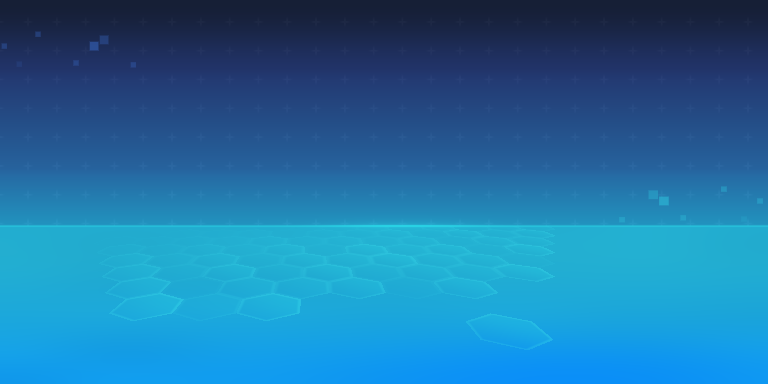
Write a Shadertoy shader that draws this background.

```glsl
// Night-blue sky over a glowing cyan floor with hexagon tiles and drifting squares.

#define HORIZON 0.4115
#define VANISH_Y 0.643
#define VANISH_X 0.819
#define TILE_WIDTH 0.361
#define ROW_DEPTH 0.284
#define NEAR_DEPTH 2.273
#define TILE_SHIFT 0.73
#define STRAY_TILE vec2(3.5, -1.0)
#define GRID_STEP 0.075
#define GLOW_X 1.05

const vec2 HEX = vec2(1.0, 1.7320508);
const vec3 CYAN = vec3(0.16, 0.83, 0.90);

float hash(vec2 p) {
    vec3 q = fract(vec3(p.xyx) * 0.1031);
    q += dot(q, q.yzx + 33.33);
    return fract((q.x + q.y) * q.z);
}

float noise(vec2 p) {
    vec2 i = floor(p), f = fract(p);
    f *= f * (3.0 - 2.0 * f);
    return mix(mix(hash(i), hash(i + vec2(1, 0)), f.x),
               mix(hash(i + vec2(0, 1)), hash(i + 1.0), f.x), f.y);
}

// Gradient from dark top to teal horizon, with a faint dotted grid
vec3 sky(vec2 p, float px) {
    float t = 1.0 - p.y;
    vec3 c = mix(vec3(0.085, 0.12, 0.21), vec3(0.135, 0.21, 0.43), smoothstep(0.0, 0.22, t));
    c = mix(c, vec3(0.15, 0.40, 0.63), clamp((t - 0.18) / 0.28, 0.0, 1.0));
    c = mix(c, vec3(0.13, 0.58, 0.75), clamp((t - 0.44) / 0.15, 0.0, 1.0));
    vec2 g = p - vec2(0.748, 0.643);
    g = abs(g - GRID_STEP * round(g / GRID_STEP));
    float cross_ = (1.0 - smoothstep(0.001, 0.001 + px, min(g.x, g.y)))
                 * (1.0 - smoothstep(0.004, 0.016, max(g.x, g.y)));
    return c + 0.022 * cross_;
}

// Teal to azure, with soft streaks and a blue pool at the bottom
vec3 ground(vec2 p) {
    float t = 1.0 - p.y / HORIZON;
    vec3 c = mix(vec3(0.135, 0.68, 0.815), vec3(0.105, 0.645, 0.85), smoothstep(0.15, 0.65, t));
    c = mix(c, vec3(0.065, 0.61, 0.93), smoothstep(0.5, 1.0, t));
    c += vec3(0.01, 0.03, 0.02) * (noise(p * vec2(3.0, 11.0)) - 0.5);
    vec2 pool = (p - vec2(1.46, 0.0)) / vec2(0.55, 0.10);
    return mix(c, vec3(0.035, 0.55, 0.98), 0.85 * exp(-dot(pool, pool)));
}

// Perspective hexagons: x = fill amount, y = outline amount
vec2 tiles(vec2 p) {
    float s = VANISH_Y - min(p.y, HORIZON);
    vec2 q = vec2((p.x - VANISH_X) / (TILE_WIDTH * s) + TILE_SHIFT,
                  (1.0 / s - NEAR_DEPTH) / ROW_DEPTH * 0.5 * HEX.y);
    vec2 a = q - HEX * round(q / HEX);
    vec2 b = q - HEX * (round(q / HEX - 0.5) + 0.5);
    vec2 l = dot(a, a) < dot(b, b) ? a : b;
    float edge = 0.5 - max(abs(l.x), dot(abs(l), 0.5 * HEX));
    vec2 cell = vec2(q.x - l.x, round((q.y - l.y) / (0.5 * HEX.y)));
    cell.x = round(cell.x * 2.0) * 0.5;

    // Tilted band that holds the cluster, tested at the tile centre
    float cs = 1.0 / (cell.y * ROW_DEPTH + NEAR_DEPTH);
    vec2 mid = vec2(VANISH_X + (cell.x - TILE_SHIFT) * TILE_WIDTH * cs, VANISH_Y - cs);
    float side = mid.x - 0.833;
    float rise = mid.y - 0.268 - 0.1 * side;
    float inside = step(abs(side), 0.56) * step(-0.061, rise)
                 * (1.0 - smoothstep(0.04, 0.18, rise));
    float stray = step(distance(cell, STRAY_TILE), 0.1);

    // Every second tile along a diagonal is lit; the rest vary
    float lit = 1.0 - mod(round(cell.x - 1.5 * cell.y), 2.0);
    float r = hash(cell * 2.0 + 40.0);
    float power = max(inside * mix(0.15 + 0.5 * r, 0.6 + 0.4 * r, lit), 0.8 * stray);
    float aa = max(fwidth(q.x), fwidth(q.y));
    float line = 1.0 - smoothstep(0.015, 0.03 + aa, edge);
    float shade = smoothstep(-0.9, 0.7, l.x + l.y);
    return power * vec2(smoothstep(0.0, aa, edge) * shade, line * (0.6 + 0.4 * shade));
}

// Coverage of one group of squares around its largest one
float squares(vec2 p, float px) {
    vec2 spots[7] = vec2[7](vec2(0), vec2(0.026, 0.016), vec2(-0.146, 0.031),
        vec2(0.102, -0.049), vec2(-0.047, -0.044), vec2(-0.195, -0.047), vec2(-0.234, 0));
    float cover = 0.0;
    for (int i = 0; i < 7; i++) {
        vec2 d = abs(p - spots[i]);
        float size = i < 2 ? 0.0115 : 0.0068;
        float alpha = i == 0 ? 1.0 : i == 5 ? 0.3 : 0.65;
        float box = 1.0 - smoothstep(-0.5 * px, 0.5 * px, max(d.x, d.y) - size);
        cover = max(cover, alpha * box);
    }
    return cover;
}

void mainImage(out vec4 fragColor, in vec2 fragCoord) {
    float px = 1.0 / iResolution.y;
    vec2 p = (fragCoord - vec2(0.5 * iResolution.x, 0.0)) * px + vec2(1.0, 0.0);
    float below = 1.0 - smoothstep(-0.5 * px, 0.5 * px, p.y - HORIZON);

    vec3 color = mix(sky(p, px), ground(p), below);
    vec2 hex = tiles(p) * below;
    color = mix(color, CYAN, 0.30 * hex.x);
    color = mix(color, vec3(0.22, 0.86, 0.92), 0.45 * hex.y);

    // Horizon line, brightest at its centre
    float h = abs(p.y - HORIZON), gx = (p.x - GLOW_X) / 0.20;
    float core = exp(-gx * gx);
    color = mix(color, CYAN, (0.45 + 0.5 * core) * (1.0 - smoothstep(0.001, 0.002 + px, h)));
    color = mix(color, CYAN, 0.45 * core * exp(-h / 0.009));

    // The right group mirrors the left one
    float left = squares(p - vec2(0.245, 0.880), px);
    float right = squares((p - vec2(1.729, 0.4766)) * vec2(-0.935, 1.0), px);
    color = mix(color, vec3(0.20, 0.37, 0.70), 0.65 * left);
    color = mix(color, vec3(0.17, 0.72, 0.84), 0.65 * right);
    fragColor = vec4(color, 1.0);
}
```
